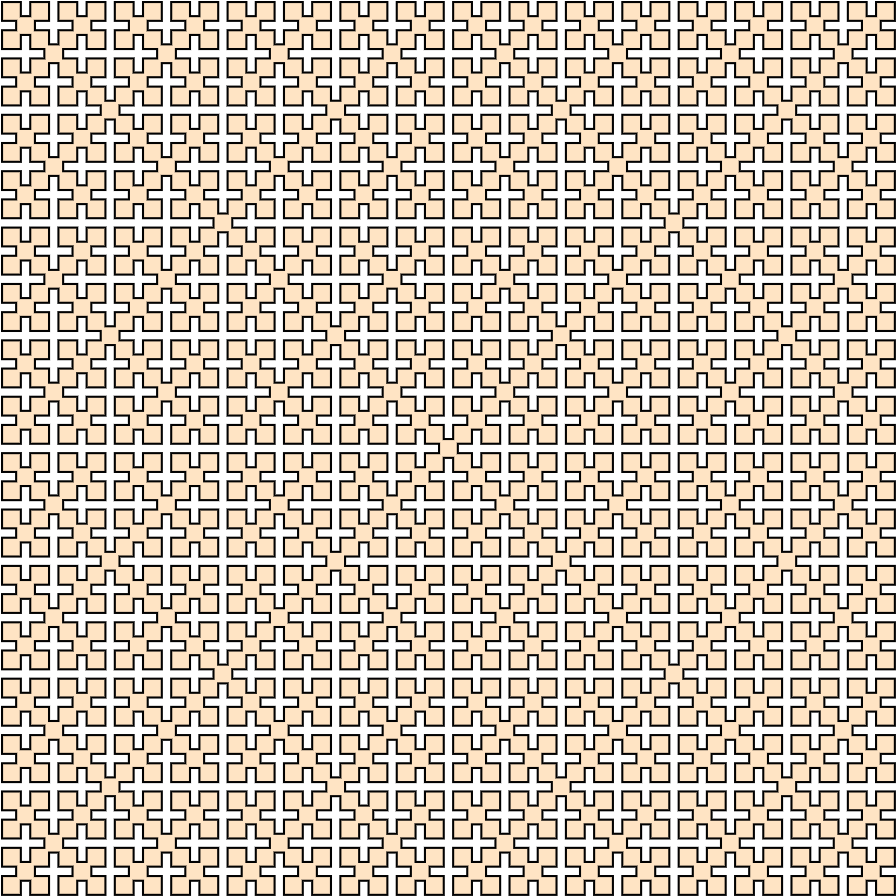
A WebGL 1 fragment shader for this pattern:

```glsl
precision highp float;

uniform vec2 u_resolution;

// Signed distance to a square, with mitred corners
float squareDistance(vec2 p, float halfSide) {
  vec2 a = abs(p);
  return max(a.x, a.y) - halfSide;
}

// Sierpinski square curve of order five, spanning 32 by 32 cells
float curveDistance(vec2 p) {
  // One square in every cell
  float d = squareDistance(fract(p) - 0.5, 1.0 / 3.0);

  // Joining squares, at odd multiples of each power of two
  float spacing = 1.0;
  for (int level = 0; level < 5; level++) {
    vec2 q = mod(p, 2.0 * spacing) - spacing;
    d = min(d, squareDistance(q, 1.0 / 3.0));
    spacing *= 2.0;
  }
  return d;
}

void main() {
  float cellsAcross = 31.78;
  float canvasSize = min(u_resolution.x, u_resolution.y);
  float pixel = cellsAcross / canvasSize;

  vec2 uv = gl_FragCoord.xy / canvasSize;
  vec2 p = (uv - vec2(0.5005, 0.4995)) * cellsAcross + 16.0;
  float d = curveDistance(p);

  // Fill inside the curve, then its outline
  float inside = clamp(0.5 - d / pixel, 0.0, 1.0);
  float line = clamp((0.037 - abs(d)) / pixel + 0.5, 0.0, 1.0);

  vec3 color = mix(vec3(1.0), vec3(1.0, 0.894, 0.769), inside);
  color = mix(color, vec3(0.005), line);
  gl_FragColor = vec4(color, 1.0);
}
```
